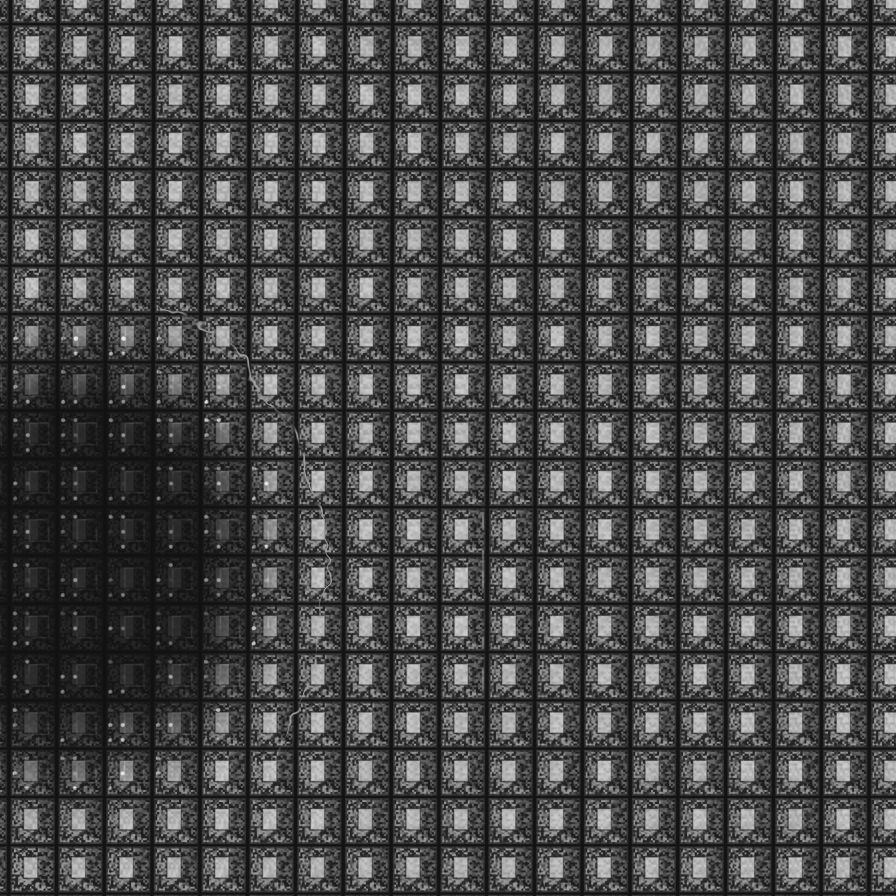
Reproduce this pattern procedurally as a three.js fragment shader.

```glsl
varying vec2 vUv;

const vec2 REPEATS = vec2(18.75, 18.55);
const vec2 GRID_OFFSET = vec2(0.20, 0.05);
const float SHEAR = 0.002;
const float EDGE = 0.02;                        // softness in die units

const vec2 PAD_CENTER = vec2(0.46, 0.54);
const vec2 PAD_HALF = vec2(0.14, 0.21);
const vec2 STREET_HALF = vec2(0.040, 0.026);    // black gaps between dies
const vec2 BORDER_HALF = vec2(0.075, 0.065);    // grey rims beside the gaps
const float CIRCUIT_SCALE = 24.0;

const vec2 STAIN_CENTER = vec2(0.09, 0.375);
const vec2 STAIN_RADII = vec2(0.26, 0.32);
const vec2 CRACK_CENTER = vec2(0.124, 0.349);
const vec2 CRACK_RADII = vec2(0.24, 0.3125);
const float CRACK_WIDTH = 0.0009;
const float SCRATCH_X = 0.539;

const float BLACK = 0.075;
const float RIM = 0.21;
const float PAD = 0.71;
const float CRACK = 0.62;

float hash(vec2 p) {
  return fract(sin(dot(p, vec2(127.1, 311.7))) * 43758.5453);
}

float noise(vec2 p) {
  vec2 i = floor(p);
  vec2 f = fract(p);
  f = f * f * (3.0 - 2.0 * f);
  return mix(mix(hash(i), hash(i + vec2(1.0, 0.0)), f.x),
             mix(hash(i + vec2(0.0, 1.0)), hash(i + vec2(1.0, 1.0)), f.x), f.y);
}

float boxDistance(vec2 p, vec2 halfSize) {
  vec2 d = abs(p) - halfSize;
  return length(max(d, 0.0)) + min(max(d.x, d.y), 0.0);
}

float fill(float d) {
  return 1.0 - smoothstep(-EDGE, EDGE, d);
}

// Speckled circuitry, mostly shared by all dies, around a bright pad
float dieShade(vec2 p, vec2 id) {
  vec2 q = p * CIRCUIT_SCALE;
  float grain = mix(noise(q), noise(q + id * 37.0), 0.3);
  float speckle = smoothstep(0.22, 0.85, grain);
  float rightBlock = smoothstep(0.62, 0.66, p.x) * smoothstep(0.14, 0.18, p.y);
  float shade = mix(0.14 + 0.46 * speckle, 0.11 + 0.30 * speckle, rightBlock);

  float pad = boxDistance(p - PAD_CENTER, PAD_HALF);
  shade = mix(shade, 0.17, 0.6 * fill(pad - 0.03));
  float padTone = PAD + 0.16 * (noise(q * 0.8 + id) - 0.5) + 0.05 * (hash(id) - 0.5);
  shade = mix(shade, padTone, fill(pad));

  vec2 gap = min(p, 1.0 - p);
  vec2 rim = 1.0 - smoothstep(BORDER_HALF - EDGE, BORDER_HALF + EDGE, gap);
  vec2 street = 1.0 - smoothstep(STREET_HALF - EDGE, STREET_HALF + EDGE, gap);
  shade = mix(shade, RIM + 0.14 * (grain - 0.5), max(rim.x, rim.y));
  return mix(shade, BLACK, max(street.x, street.y));
}

// Bright contact dots and a faint pad outline seen inside the stain
float stainedDetail(vec2 p, vec2 id) {
  float light = 0.0;
  for (int i = 0; i < 6; i++) {
    float k = float(i);
    vec2 contact = vec2(0.12 + 0.26 * mod(k, 2.0), 0.18 + 0.31 * floor(k / 2.0));
    float strength = smoothstep(0.1, 0.9, hash(id + k * 7.3));
    light += strength * fill(length(p - contact) - 0.04);
  }
  float outline = abs(boxDistance(p - vec2(0.62, 0.52), vec2(0.2, 0.22))) - 0.015;
  return 0.8 * light + 0.22 * fill(outline) * noise(p * 9.0 + id);
}

void main() {
  vec2 grid = vec2(vUv.x - SHEAR * (vUv.y - 0.5), vUv.y) * REPEATS - GRID_OFFSET;
  vec2 id = floor(grid);
  vec2 p = fract(grid);
  float shade = dieShade(p, id);

  // Dark stain, its contacts brightest towards the rim
  float reach = length((vUv - STAIN_CENTER) / STAIN_RADII);
  reach += 0.08 * (noise(vUv * 14.0) - 0.5);
  float stain = 1.0 - smoothstep(0.45, 1.0, reach);
  float detail = stainedDetail(p, id) * smoothstep(0.05, 0.4, stain);
  shade = mix(shade, 0.055 + 0.16 * shade, stain);
  shade += detail * mix(0.9, 0.5, stain);

  // Ragged, broken crack along the stain
  float ring = length((vUv - CRACK_CENTER) / CRACK_RADII) - 1.0;
  ring += 0.06 * (noise(vUv * 28.0) - 0.5) + 0.03 * (noise(vUv * 120.0) - 0.5);
  float crack = 1.0 - smoothstep(0.0, 2.0 * CRACK_WIDTH, abs(ring) * CRACK_RADII.x);
  crack *= smoothstep(0.145, 0.16, vUv.x) * smoothstep(0.15, 0.18, vUv.y);
  crack *= smoothstep(0.1, 0.7, noise(vUv * 70.0));
  shade = mix(shade, CRACK, crack);

  // Broken vertical scratch
  float scratch = 1.0 - smoothstep(0.0005, 0.002, abs(vUv.x - SCRATCH_X));
  scratch *= smoothstep(0.22, 0.24, vUv.y) * (1.0 - smoothstep(0.465, 0.475, vUv.y));
  scratch *= smoothstep(0.5, 0.8, noise(vec2(3.0, vUv.y * 60.0)));
  shade = mix(shade, 0.55, 0.7 * scratch);

  gl_FragColor = vec4(vec3(min(shade, 0.9)), 1.0);
}
```
